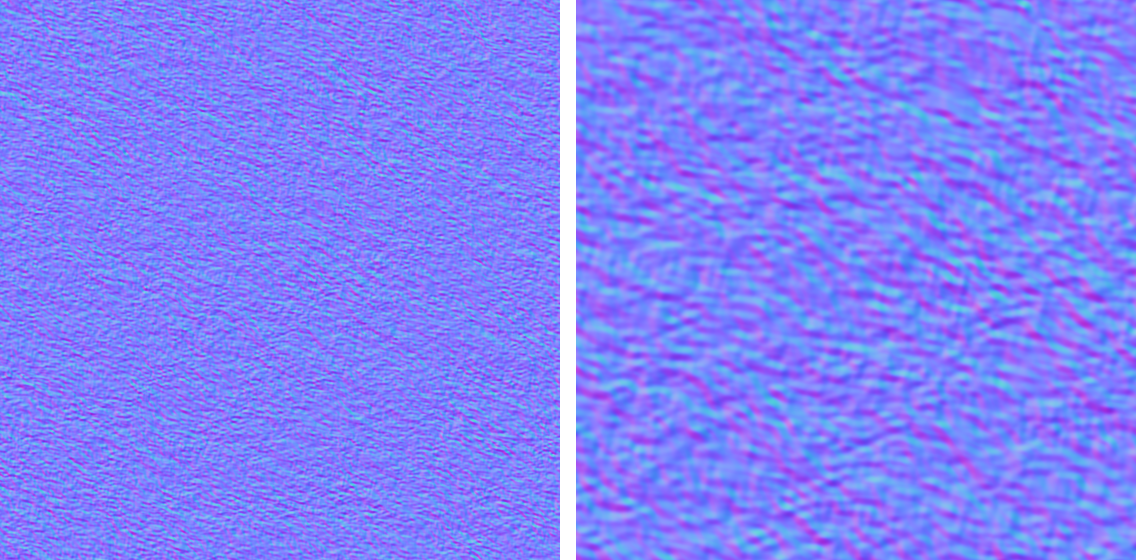
Left, the full canvas; right, a detail of the centre.
Write a three.js fragment shader that draws this texture map.

```glsl
// Tangent-space normal map of a fine, slanted fibrous grain
varying vec2 vUv;

float hash(vec2 p) {
  return fract(sin(dot(p, vec2(127.1, 311.7))) * 43758.5453);
}

float noise(vec2 p) {
  vec2 i = floor(p), f = fract(p);
  f = f * f * (3.0 - 2.0 * f);
  return mix(mix(hash(i), hash(i + vec2(1.0, 0.0)), f.x),
             mix(hash(i + vec2(0.0, 1.0)), hash(i + 1.0), f.x), f.y);
}

// Noise stretched along a direction that falls to the right by the given angle
float fibres(vec2 p, float angle, vec2 cells) {
  float c = cos(angle), s = sin(angle);
  vec2 q = vec2(c * p.x - s * p.y, s * p.x + c * p.y);
  return noise(q * cells + angle * 37.0);
}

float height(vec2 p) {
  // Gentle bending keeps the fibres from running parallel
  p += 0.008 * vec2(noise(p * 17.0), noise(p * 17.0 + 41.0));

  // Streaks gather in loose patches
  float patches = 0.6 + 0.8 * fibres(p, 0.5, vec2(9.0, 22.0));

  float h = 1.2 * fibres(p, 0.48, vec2(14.0, 60.0));
  h += 0.9 * patches * fibres(p, 0.36, vec2(60.0, 190.0));
  h += 0.85 * patches * fibres(p, 0.82, vec2(62.0, 185.0));

  // Fine grain: mostly level, with a weaker upright weave
  h += 0.85 * fibres(p, 0.15, vec2(120.0, 230.0));
  h += 0.5 * fibres(p, 1.25, vec2(150.0, 235.0));
  return h;
}

void main() {
  // Central differences over a small fixed step of the canvas
  vec2 e = vec2(0.5 / 512.0, 0.0);
  vec2 slope = 1.1 * vec2(height(vUv + e.xy) - height(vUv - e.xy),
                          height(vUv + e.yx) - height(vUv - e.yx));

  // Green points down the slope's opposite way to red
  vec3 normal = normalize(vec3(-slope.x, slope.y, 1.0));
  gl_FragColor = vec4(normal * 0.5 + 0.5, 1.0);
}
```
